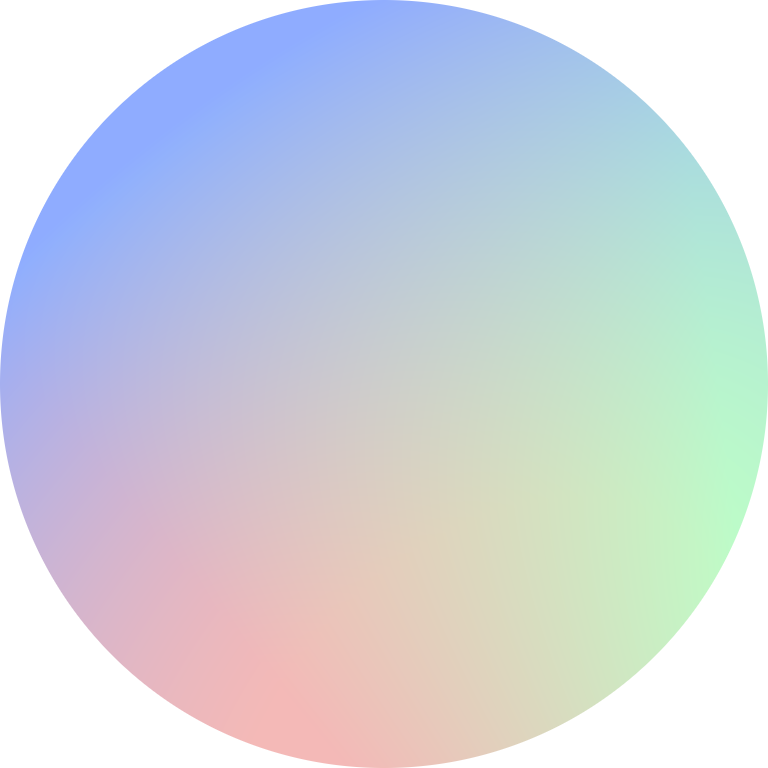
Give the GLSL for this background, as a Shadertoy shader.

```glsl
// A pastel disc on white, blending blue, green and rose in a soft curved mesh.

const vec3 PAPER = vec3(1.0);
const vec3 BLUE  = vec3(0.560, 0.675, 1.000);
const vec3 GREEN = vec3(0.743, 0.995, 0.780);
const vec3 ROSE  = vec3(0.955, 0.725, 0.718);

const float DISC_RADIUS = 1.0;   // 1 reaches the nearest canvas sides

// Share of each tint: value at the centre, slope, and curvature (xx, xy, yy)
const float BLUE_CENTRE  = 0.20;
const vec2  BLUE_SLOPE   = vec2(-0.32, 0.53);
const vec3  BLUE_CURVE   = vec3(0.26, -0.20, 0.25);
const float GREEN_CENTRE = 0.34;
const vec2  GREEN_SLOPE  = vec2(0.50, -0.03);
const vec3  GREEN_CURVE  = vec3(0.14, -0.25, -0.30);

// Quadratic surface over the disc
float curvedRamp(vec2 p, float centre, vec2 slope, vec3 curve) {
    return centre + dot(slope, p) + dot(curve, vec3(p.x * p.x, p.x * p.y, p.y * p.y));
}

// Three tints whose shares always add up to one
vec3 meshColor(vec2 p) {
    float blue  = clamp(curvedRamp(p, BLUE_CENTRE, BLUE_SLOPE, BLUE_CURVE), 0.0, 1.0);
    float green = clamp(curvedRamp(p, GREEN_CENTRE, GREEN_SLOPE, GREEN_CURVE), 0.0, 1.0 - blue);
    return BLUE * blue + GREEN * green + ROSE * (1.0 - blue - green);
}

void mainImage(out vec4 fragColor, in vec2 fragCoord) {
    // Centred coordinates, -1 to 1 across the shorter side
    float shortSide = min(iResolution.x, iResolution.y);
    vec2 p = (2.0 * fragCoord - iResolution.xy) / shortSide;
    float pixel = 2.0 / shortSide;

    // Disc with a smooth rim
    float rimDistance = length(p) - DISC_RADIUS;
    float coverage = clamp(0.5 - rimDistance / pixel, 0.0, 1.0);

    fragColor = vec4(mix(PAPER, meshColor(p), coverage), 1.0);
}
```
